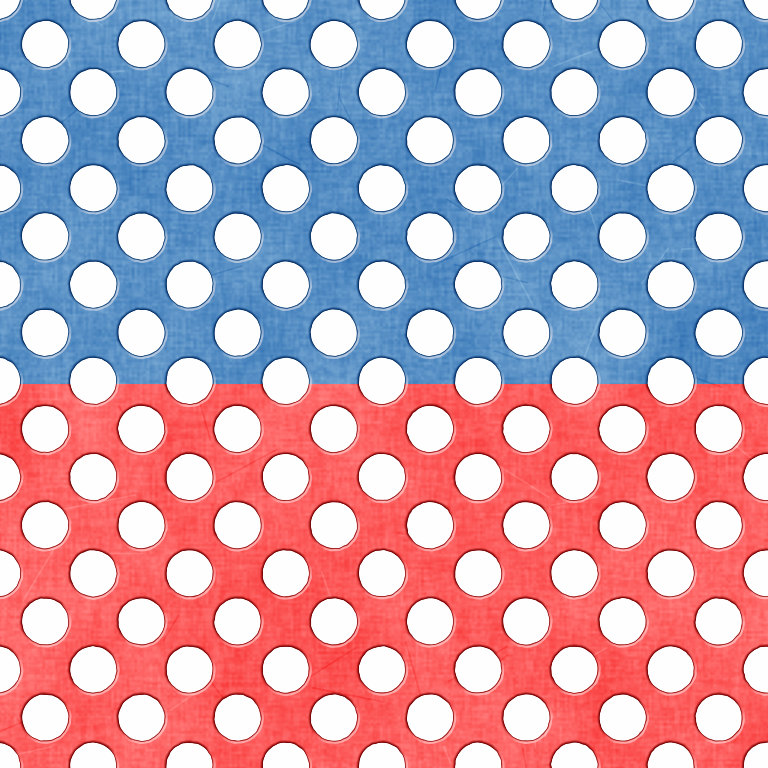
Write a Shadertoy shader that draws this pattern.

```glsl
const float PITCH = 0.1253;
const float RADIUS = 0.0302;
const vec2 FIRST_HOLE = vec2(0.0588, 0.0573);

float hash(vec2 p) {
    p = fract(p * vec2(0.1031, 0.1137));
    p += dot(p, p.yx + 33.33);
    return fract((p.x + p.y) * p.x * 17.0);
}

float noise(vec2 p) {
    vec2 cell = floor(p), f = fract(p);
    f = f * f * (3.0 - 2.0 * f);
    float low = mix(hash(cell), hash(cell + vec2(1, 0)), f.x);
    float high = mix(hash(cell + vec2(0, 1)), hash(cell + vec2(1, 1)), f.x);
    return mix(low, high, f.y);
}

float clouds(vec2 p) {
    float sum = 0.0, gain = 0.5;
    for (int i = 0; i < 5; i++) {
        sum += gain * noise(p);
        p = p * 2.03 + 11.7;
        gain *= 0.5;
    }
    return sum;
}

// Fine threads running both ways, plus grain
float weave(vec2 p) {
    float across = noise(p * vec2(45.0, 300.0));
    float along = noise(p * vec2(300.0, 45.0) + 71.0);
    float grain = noise(p * 260.0 + 31.0);
    return (across + along + grain) / 3.0 - 0.5;
}

float segmentDistance(vec2 p, vec2 a, vec2 b) {
    vec2 ab = b - a, ap = p - a;
    return length(ap - ab * clamp(dot(ap, ab) / dot(ab, ab), 0.0, 1.0));
}

// Signed sum of thin dark and light scratches
float scratches(vec2 p, float pixel) {
    float sum = 0.0;
    for (int i = 0; i < 64; i++) {
        float id = float(i) + 1.0;
        vec2 start = vec2(hash(vec2(id, 3.1)), hash(vec2(id, 17.9)));
        float angle = 6.2832 * hash(vec2(id, 41.3));
        float reach = mix(0.02, 0.1, hash(vec2(id, 59.7)));
        vec2 end = start + reach * vec2(cos(angle), sin(angle));
        float d = segmentDistance(p, start, end);
        float line = 1.0 - smoothstep(0.0003, 0.0006 + pixel, d);
        sum += line * (hash(vec2(id, 83.5)) < 0.6 ? -0.5 : 0.5);
    }
    return clamp(sum, -0.6, 0.6);
}

// Offset from the nearest hole centre in a staggered grid
vec2 nearestHole(vec2 p) {
    vec2 q = (p - FIRST_HOLE) / PITCH;
    vec2 a = fract(q + 0.5) - 0.5;
    vec2 b = fract(q) - 0.5;
    return PITCH * (dot(a, a) < dot(b, b) ? a : b);
}

vec3 paint(float tone, vec3 deep, vec3 pale) {
    return mix(deep, pale, clamp(tone, -0.35, 1.45));
}

void mainImage(out vec4 fragColor, in vec2 fragCoord) {
    vec2 uv = fragCoord / iResolution.xy;
    vec2 p = vec2(uv.x, 1.0 - uv.y);
    float pixel = 1.0 / iResolution.y;

    // Worn two-colour sheet
    float tone = 0.5 + 1.3 * (clouds(p * 9.0) - 0.48);
    tone += 1.3 * weave(p) + scratches(p, pixel);
    vec3 blue = paint(tone, vec3(0.25, 0.49, 0.73), vec3(0.43, 0.63, 0.81));
    vec3 red = paint(tone, vec3(0.98, 0.27, 0.27), vec3(1.0, 0.45, 0.45));
    float lower = smoothstep(0.5 - 0.5 * pixel, 0.5 + 0.5 * pixel, p.y);
    vec3 color = mix(blue, red, lower);
    vec3 shade = mix(vec3(0.04, 0.24, 0.49), vec3(0.58, 0.02, 0.02), lower);

    // Pressed rim: shadow above left, highlight below right
    vec2 offset = nearestHole(p);
    float edge = length(offset) - RADIUS;
    edge += 0.0009 * (noise(p * 190.0) - 0.5);
    float facing = dot(normalize(offset + 1e-5), normalize(vec2(0.6, 0.8)));
    float rim = 1.0 - smoothstep(0.0, 0.0042, edge);
    float glint = 1.0 - smoothstep(0.0005, 0.0022, abs(edge - 0.0026));
    color = mix(color, shade, 0.95 * rim * smoothstep(0.35, -0.35, facing));
    color = mix(color, vec3(1.0, 0.95, 0.95), 0.5 * glint * smoothstep(0.1, 0.8, facing));
    float outline = 1.0 - smoothstep(0.0004, 0.0016, abs(edge));
    color = mix(color, shade * 0.7, 0.6 * outline);

    // Punched holes
    float hole = 1.0 - smoothstep(-0.5 * pixel, 0.5 * pixel, edge + 0.0003);
    color = mix(color, vec3(1.0, 0.995, 1.0), hole);
    fragColor = vec4(clamp(color, 0.0, 1.0), 1.0);
}
```
